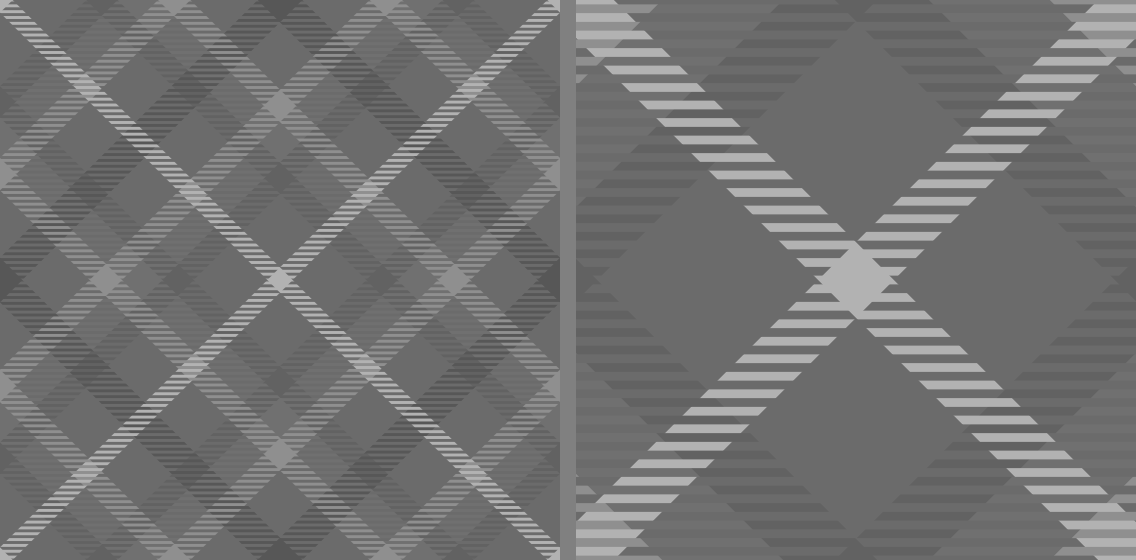
Left: the whole. Right: its middle third, enlarged.
A WebGL 2 fragment shader for this pattern:

```glsl
#version 300 es
precision highp float;
// Grey tartan laid on the diagonal, one mirrored sett across the canvas.
// Two diagonal thread colours are computed from the same stripe function,
// then interleaved in fine horizontal rows to form the twill weave.

uniform vec2 u_resolution;
out vec4 fragColor;

const float TWILL_ROWS = 96.0;

const vec3 GROUND = vec3(0.42);
const vec3 PALE_GROUND = vec3(0.44);
const vec3 SHADOW = vec3(0.385);
const vec3 SILVER = vec3(0.56);
const vec3 CHARCOAL = vec3(0.34);
const vec3 WHITE_LINE = vec3(0.70);

// Coverage of a band around a centre, with an edge one blur wide.
float band(float position, float centre, float halfWidth, float blur) {
    float edge = halfWidth - abs(position - centre);
    return clamp(edge / blur + 0.5, 0.0, 1.0);
}

// Thread colour along one axis; the sett mirrors about 0 and 0.5.
vec3 settColour(float axis, float blur) {
    float d = abs(fract(axis + 0.5) - 0.5);
    vec3 colour = GROUND;
    colour = mix(colour, PALE_GROUND, band(d, 0.246, 0.037, blur));
    colour = mix(colour, SHADOW, band(d, 0.182, 0.028, blur));
    colour = mix(colour, SILVER, band(d, 0.311, 0.029, blur));
    colour = mix(colour, CHARCOAL, band(d, 0.5, 0.040, blur));
    return mix(colour, WHITE_LINE, band(d, 0.0, 0.0225, blur));
}

// Share of the rising thread on top: half of every twill row.
float twill(float y, float blur) {
    float row = abs(fract(y * TWILL_ROWS) - 0.5);
    return clamp((0.25 - row) / (TWILL_ROWS * blur) + 0.5, 0.0, 1.0);
}

void main() {
    vec2 uv = gl_FragCoord.xy / u_resolution;
    float pixel = 1.0 / min(u_resolution.x, u_resolution.y);

    // Diagonal axes both repeat once per canvas.
    float diagonalBlur = pixel * 1.414;
    vec3 falling = settColour(uv.x + uv.y, diagonalBlur);
    vec3 rising = settColour(uv.x - uv.y, diagonalBlur);

    // Interlace the two thread directions.
    fragColor = vec4(mix(falling, rising, twill(uv.y, pixel)), 1.0);
}
```
